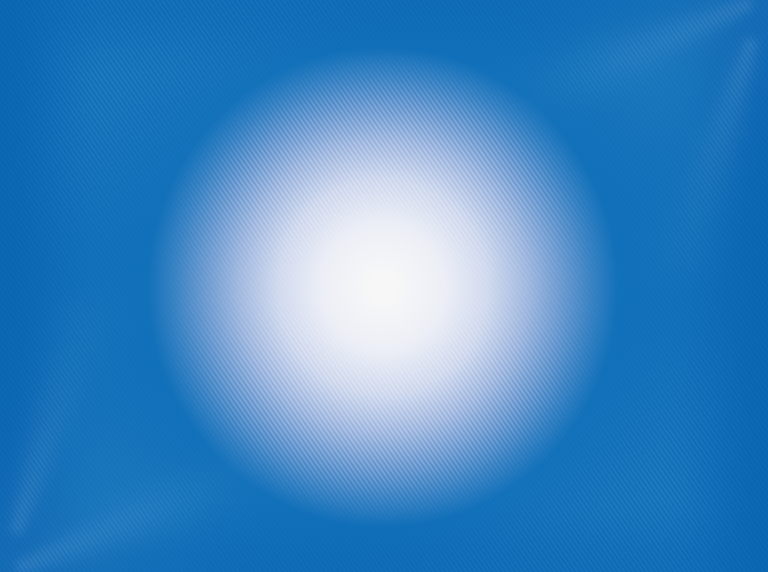
This background is drawn by a Shadertoy shader. Its source:

```glsl
// A soft white glow on a blue field, overlaid with fine diagonal hatching.
// The glow is a radial colour ramp; faint streaks fan out from two opposite
// corners, and a cosine hatch is strongest on the rim and along the streaks.

const vec3 WHITE = vec3(0.97, 0.97, 0.97);
const vec3 PALE = vec3(0.925, 0.935, 0.965);
const vec3 LAVENDER = vec3(0.82, 0.855, 0.935);
const vec3 PERIWINKLE = vec3(0.64, 0.73, 0.88);
const vec3 SKY = vec3(0.43, 0.61, 0.82);
const vec3 AZURE = vec3(0.22, 0.51, 0.765);
const vec3 BLUE = vec3(0.065, 0.44, 0.725);
const vec3 DEEP_BLUE = vec3(0.045, 0.40, 0.70);
const vec3 HATCH_TINT = vec3(1.0, 0.62, 0.32);

// Linear step from 0 at a to 1 at b.
float ramp(float a, float b, float x) {
    return clamp((x - a) / (b - a), 0.0, 1.0);
}

// Colour of the glow at radius r, ending in the field colour.
vec3 glowColor(float r, vec3 field) {
    vec3 c = mix(WHITE, PALE, ramp(0.02, 0.11, r));
    c = mix(c, LAVENDER, ramp(0.11, 0.185, r));
    c = mix(c, PERIWINKLE, ramp(0.185, 0.253, r));
    c = mix(c, SKY, ramp(0.253, 0.314, r));
    c = mix(c, AZURE, ramp(0.314, 0.370, r));
    return mix(c, field, ramp(0.370, 0.416, r));
}

// Soft streak from a to b, fading towards b.
float streak(vec2 p, vec2 a, vec2 b, float width) {
    vec2 ab = b - a;
    float t = clamp(dot(p - a, ab) / dot(ab, ab), 0.0, 1.0);
    float d = length(p - a - ab * t) / (width * (0.4 + t));
    return exp(-d * d) * (1.0 - 0.7 * t);
}

// Diagonal hatch in -1..1, faded out where pixels cannot resolve it.
float hatch(vec2 p, float frequency, float pixel) {
    float phase = dot(p, vec2(0.82, 0.57)) * frequency;
    float visible = 1.0 - smoothstep(0.38, 0.65, frequency * pixel);
    return cos(6.2831853 * phase) * visible;
}

void mainImage(out vec4 fragColor, in vec2 fragCoord) {
    float pixel = 1.0 / iResolution.y;
    vec2 p = (fragCoord - 0.5 * iResolution.xy) * pixel;
    vec2 halfSize = 0.5 * iResolution.xy * pixel;
    vec2 fromCentre = p - vec2(-0.002, -0.002);
    float r = length(fromCentre * vec2(1.01, 0.99));

    // Field, darker towards the sides
    vec2 border = halfSize - abs(p);
    float inner = smoothstep(0.0, 0.19, border.x)
                * mix(0.55, 1.0, smoothstep(0.0, 0.14, border.y));
    vec3 field = mix(DEEP_BLUE, BLUE, inner);

    // Corner streaks, repeated by a half turn
    float streaks = 0.0;
    for (int i = 0; i < 2; i++) {
        vec2 q = i == 0 ? p : -p;
        streaks += streak(q, vec2(0.63, 0.49), vec2(0.29, 0.345), 0.04);
        streaks += streak(q, vec2(0.64, 0.42), vec2(0.53, 0.07), 0.04);
    }
    field += 0.07 * HATCH_TINT * streaks;

    // Pale diagonal axis and hatched opposite corners
    float along = dot(p, vec2(0.788, 0.616));
    float across = dot(p, vec2(-0.616, 0.788));
    float axis = exp(-across * across * 40.0) * smoothstep(0.4, 0.6, abs(along));
    float flank = smoothstep(0.32, 0.6, abs(across)) * inner;
    field += HATCH_TINT * (0.035 * axis + 0.03 * flank);

    vec3 color = glowColor(r, field);

    // Hatching, weaker beside the glow than above and below it
    float rim = smoothstep(0.08, 0.30, r) * (1.0 - smoothstep(0.32, 0.42, r));
    float steep = abs(fromCentre.y) / max(r, 0.001);
    float strength = 0.07 * rim * mix(0.25, 1.0, smoothstep(0.0, 0.7, steep));
    strength += 0.025 * smoothstep(0.36, 0.5, r) * (0.4 + flank + streaks);
    color += HATCH_TINT * strength * hatch(p, 150.0, pixel);

    fragColor = vec4(clamp(color, 0.0, 1.0), 1.0);
}
```
